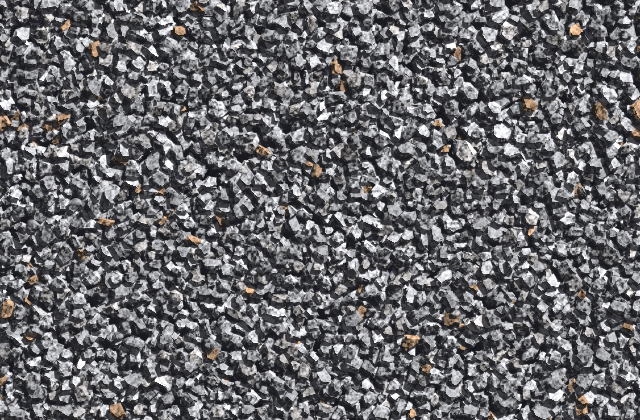
This texture is drawn by a WebGL 1 fragment shader. Its source:

```glsl
precision highp float;
uniform vec2 u_resolution;

const float ROWS = 29.0;            // stone cells per canvas height
const int LAYERS = 4;
const int SIDES = 6;
const float JITTER = 0.7;
const float MIN_RADIUS = 0.36;
const float MAX_RADIUS = 0.76;
const float WARM_SHARE = 0.025;
const float AMBIENT = 0.2;
const float SUN_POWER = 0.84;
const float SHADOW_KEEP = 0.2;
const float GRAIN = 0.22;
const vec3 SUN = vec3(0.42, 0.56, 0.71);
const vec2 SHADOW_SHIFT = vec2(0.19, 0.26);
const vec3 GAP_COLOR = vec3(0.078, 0.08, 0.098);
const vec3 GREY_TINT = vec3(0.985, 0.99, 1.015);
const vec3 WARM_TINT = vec3(0.98, 0.8, 0.64);

float hash(vec2 p) {
  vec3 q = fract(vec3(p.xyx) * 0.1031);
  q += dot(q, q.yzx + 33.33);
  return fract((q.x + q.y) * q.z);
}

float noise(vec2 p) {
  vec2 i = floor(p), f = fract(p);
  f = f * f * (3.0 - 2.0 * f);
  return mix(mix(hash(i), hash(i + vec2(1.0, 0.0)), f.x),
             mix(hash(i + vec2(0.0, 1.0)), hash(i + vec2(1.0, 1.0)), f.x), f.y);
}

// Paints one faceted stone and its cast shadow over the ground color
vec3 addStone(vec3 ground, vec2 p, vec2 id, float grain, float pixel) {
  float size = hash(id + 11.3);
  float radius = mix(MIN_RADIUS, MAX_RADIUS, pow(size, 1.25));
  float aspect = mix(0.45, 0.95, hash(id + 23.7));
  float turn = 6.2832 * hash(id + 37.1);

  // Tilted top face
  vec2 tilt = (vec2(hash(id + 41.9), hash(id + 53.3)) - 0.5) * 1.1;
  float height = radius * 0.3 - dot(p, tilt);
  vec3 normal = normalize(vec3(tilt, 1.0));

  // Sloping side faces, which also bound the outline
  float inside = 10.0;
  float shadow = 10.0;
  for (int k = 0; k < SIDES; k++) {
    vec2 key = id + 7.13 * float(k);
    float angle = (float(k) + 0.75 * hash(key + 61.7)) * 6.2832 / float(SIDES);
    vec2 local = vec2(cos(angle), sin(angle));
    vec2 n = vec2(cos(angle + turn), sin(angle + turn));
    float reach = radius * mix(0.78, 1.02, hash(key + 71.2))
                * length(local * vec2(1.0, aspect));
    float slope = mix(0.8, 2.4, hash(key + 83.9));
    float edge = reach - dot(p, n);
    float face = edge * slope;
    float blend = smoothstep(-0.035, 0.035, height - face);
    normal = mix(normal, normalize(vec3(n * slope, 1.0)), blend);
    height = min(height, face);
    inside = min(inside, edge);
    shadow = min(shadow, edge - dot(SHADOW_SHIFT, n) * (0.6 + 0.7 * size));
  }

  float light = max(dot(normalize(normal + vec3(grain * 0.5)), SUN), 0.0);
  float albedo = mix(0.72, 1.0, hash(id + 97.4)) * (1.0 + GRAIN * grain);
  vec3 tint = mix(GREY_TINT, WARM_TINT, step(hash(id + 101.6), WARM_SHARE));
  tint = mix(tint, WARM_TINT, 0.14 * step(0.85, hash(id + 113.8)));
  vec3 stone = tint * albedo * (AMBIENT + SUN_POWER * light);

  float shade = smoothstep(-0.04, 0.05, shadow);
  ground = mix(ground, GAP_COLOR + ground * SHADOW_KEEP, shade);
  return mix(ground, stone, smoothstep(-0.7 * pixel, 0.7 * pixel, inside));
}

void main() {
  vec2 uv = gl_FragCoord.xy / u_resolution.y * ROWS;
  float pixel = ROWS / u_resolution.y;
  float grain = noise(uv * 5.0) + 0.7 * noise(uv * 11.0 + 5.0) - 0.85;
  vec3 color = GAP_COLOR * (1.2 + 0.6 * grain);

  // Deep layers first, stones nearest the sun last in each layer
  for (int layer = 0; layer < LAYERS; layer++) {
    vec2 q = uv + float(layer) * vec2(57.37, 91.61) + 3.0;
    vec2 cell = floor(q);
    for (int y = -1; y <= 1; y++) {
      for (int x = -1; x <= 1; x++) {
        vec2 id = cell + vec2(float(x), float(y));
        vec2 offset = (vec2(hash(id + 3.1), hash(id + 17.9)) - 0.5) * JITTER;
        color = addStone(color, q - id - 0.5 - offset, id, grain, pixel);
      }
    }
  }
  gl_FragColor = vec4(clamp(color, 0.0, 1.0), 1.0);
}
```
